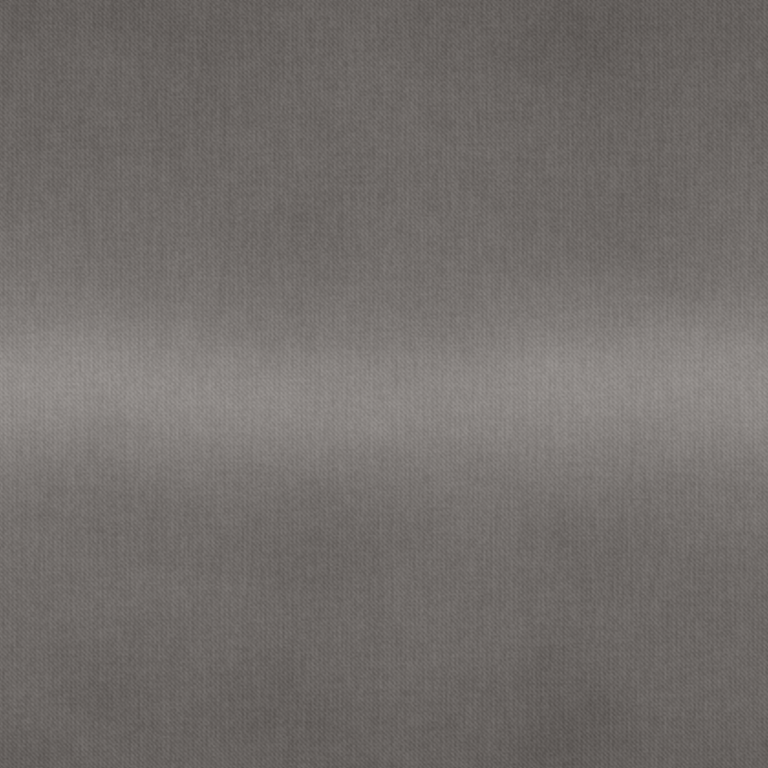
This texture is drawn by a Shadertoy shader. Its source:

```glsl
float hash(vec2 p) {
    vec3 q = fract(vec3(p.xyx) * 0.1031);
    q += dot(q, q.yzx + 33.33);
    return fract((q.x + q.y) * q.z);
}

float valueNoise(vec2 p) {
    vec2 cell = floor(p);
    vec2 f = fract(p);
    f = f * f * (3.0 - 2.0 * f);
    float low = mix(hash(cell), hash(cell + vec2(1, 0)), f.x);
    float high = mix(hash(cell + vec2(0, 1)), hash(cell + vec2(1, 1)), f.x);
    return mix(low, high, f.y);
}

float fbm(vec2 p) {
    float sum = 0.0, amplitude = 0.5;
    for (int i = 0; i < 4; i++) {
        sum += amplitude * (valueNoise(p) - 0.5);
        p = mat2(0.8, 0.6, -0.6, 0.8) * p * 2.03 + 17.3;
        amplitude *= 0.5;
    }
    return sum;
}

float softSpot(vec2 uv, vec2 center, vec2 radius) {
    vec2 d = (uv - center) / radius;
    return exp(-dot(d, d));
}

// Horizontal sheen with a narrow core, a wide halo and brighter sides
float sheen(vec2 uv) {
    float y = uv.y - 0.495 - 0.006 * cos(6.2832 * uv.x);
    float core = exp(-y * y / 0.0085);
    float halo = exp(-y * y / 0.055);
    float side = 0.5 + 0.5 * cos(6.2832 * uv.x);
    return 0.394 + 0.078 * core + 0.052 * halo
         + 0.022 * side * exp(-y * y / 0.025);
}

// Broad worn patches, broken up by cloudy noise
float patches(vec2 uv) {
    vec2 centers[8] = vec2[8](
        vec2(0.16, 0.84), vec2(0.38, 0.67), vec2(0.76, 0.70), vec2(0.76, 0.92),
        vec2(0.42, 0.28), vec2(0.77, 0.29), vec2(0.36, 0.10), vec2(0.76, 0.08));
    float shade = 0.0;
    for (int i = 0; i < 8; i++)
        shade -= 0.018 * softSpot(uv, centers[i], vec2(0.10, 0.075));
    return shade + 0.045 * fbm(uv * vec2(7.0, 9.0));
}

// Diagonal twill with uneven threads and fine grain
float weave(vec2 uv) {
    vec2 thread = uv * 170.0;
    float twill = sin(6.2832 * (thread.x + thread.y));
    float warp = sin(6.2832 * thread.x);
    float yarn = valueNoise(uv * vec2(260.0, 34.0)) - 0.5;
    float weft = valueNoise(uv * vec2(30.0, 240.0)) - 0.5;
    float grain = valueNoise(uv * 420.0) - 0.5;
    return 0.017 * twill + 0.010 * warp + 0.022 * yarn
         + 0.012 * weft + 0.045 * grain;
}

void mainImage(out vec4 fragColor, in vec2 fragCoord) {
    vec2 uv = fragCoord / iResolution.xy;
    float light = sheen(uv) + patches(uv) + weave(uv);

    // Slight falloff toward the top and bottom
    light -= 0.018 * smoothstep(0.36, 0.5, abs(uv.y - 0.5));

    vec3 warmGrey = vec3(0.013, -0.005, -0.016);
    fragColor = vec4(clamp(light + 0.008 + warmGrey, 0.0, 1.0), 1.0);
}
```
